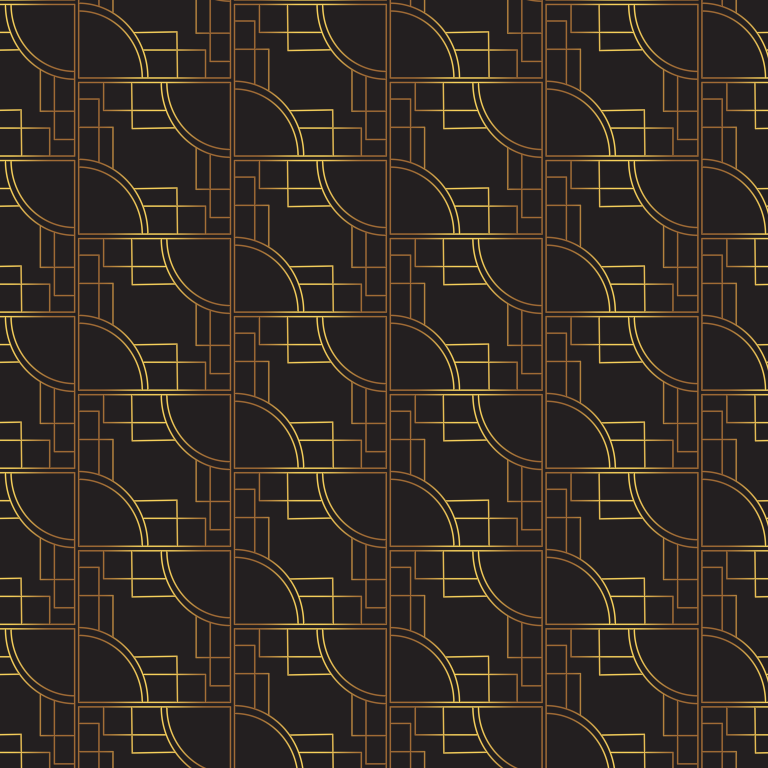
A Shadertoy shader for this pattern:

```glsl
const vec2 TILES = vec2(4.929, 4.92);       // repeats across and down
const vec2 PHASE = vec2(0.492, 0.406);
const vec2 FRAME_HALF = vec2(0.487, 0.4855);
const vec2 OUTER_ARC = vec2(0.444, 0.479);
const vec2 INNER_ARC = vec2(0.408, 0.429);
const float LINE_HALF = 0.0047;
const vec3 GROUND = vec3(0.137, 0.122, 0.125);
const vec3 BRONZE = vec3(0.63, 0.42, 0.21);
const vec3 GOLD = vec3(0.97, 0.82, 0.36);

float sdBox(vec2 p, vec2 halfSize) {
    vec2 d = abs(p) - halfSize;
    return length(max(d, 0.0)) + min(max(d.x, d.y), 0.0);
}

// Gradient-normalised distance to an ellipse
float sdEllipse(vec2 p, vec2 radii) {
    p = max(abs(p), vec2(1e-4));
    float k = length(p / radii);
    return k * (k - 1.0) / length(p / (radii * radii));
}

// Outline of a box standing on the corner at the origin
float cornerBox(vec2 p, vec2 size) {
    return abs(sdBox(p - 0.5 * size, 0.5 * size));
}

// Twin arcs with stepped boxes emerging from behind them
float cornerMotif(vec2 p) {
    float outer = sdEllipse(p, OUTER_ARC);
    float arcs = min(abs(outer), abs(sdEllipse(p, INNER_ARC)));

    // The shorter ledge leans slightly
    vec2 leaning = p * vec2(1.0 + 0.02 * p.y, 1.0 - 0.06 * (p.x - 0.5));
    float ledges = min(cornerBox(leaning, vec2(0.634, 0.293)),
                       cornerBox(p, vec2(0.814, 0.179)));
    float towers = min(cornerBox(p, vec2(0.130, 0.865)),
                       cornerBox(p, vec2(0.220, 0.684)));
    return min(arcs, max(min(ledges, towers), -outer));
}

// Frame holding two motifs related by a half turn
float tileLines(vec2 p, vec2 halfSize) {
    float frame = sdBox(p, halfSize);
    float motifs = min(cornerMotif(p + halfSize), cornerMotif(halfSize - p));
    return min(abs(frame), max(motifs, frame));
}

vec3 metal(float x) {
    return mix(GOLD, BRONZE, smoothstep(0.06, 0.36, abs(x)));
}

float stroke(float dist, float halfWidth, float pixel) {
    float soft = 0.7 * pixel;
    return 1.0 - smoothstep(halfWidth - soft, halfWidth + soft, dist);
}

void mainImage(out vec4 fragColor, in vec2 fragCoord) {
    vec2 grid = fragCoord / iResolution.y * TILES - PHASE;

    // Every other column drops by half a tile
    grid.y -= 0.5 * mod(floor(grid.x), 2.0);
    vec2 p = fract(grid) - 0.5;

    float pixel = TILES.y / iResolution.y;
    float line = stroke(tileLines(p, FRAME_HALF), LINE_HALF, pixel);
    fragColor = vec4(mix(GROUND, metal(p.x), line), 1.0);
}
```
